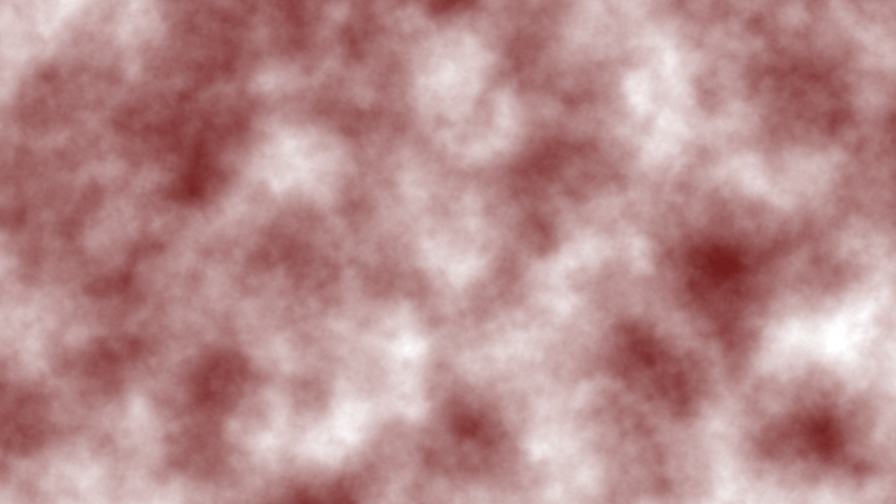
Reproduce this texture procedurally as a Shadertoy shader.

```glsl
// Soft marbled clouds in dark red and pale pink.
// Fractal value noise, each octave turned to hide the lattice,
// drives a straight blend from deep red to white.

float hash(vec2 cell) {
    vec3 p = fract(cell.xyx * vec3(0.1031, 0.1030, 0.0973));
    p += dot(p, p.yzx + 33.33);
    return fract((p.x + p.y) * p.z);
}

float valueNoise(vec2 p) {
    vec2 cell = floor(p);
    vec2 f = fract(p);
    vec2 blend = f * f * (3.0 - 2.0 * f);
    float bottom = mix(hash(cell), hash(cell + vec2(1, 0)), blend.x);
    float top = mix(hash(cell + vec2(0, 1)), hash(cell + vec2(1, 1)), blend.x);
    return mix(bottom, top, blend.y);
}

// Sum of octaves centred on zero
float cloud(vec2 p) {
    const mat2 turnAndDouble = mat2(1.6, 1.2, -1.2, 1.6);
    float sum = 0.0;
    float amplitude = 0.5;
    for (int octave = 0; octave < 6; octave++) {
        sum += amplitude * (valueNoise(p) - 0.5);
        p = turnAndDouble * p + vec2(17.3, 9.1);
        amplitude *= 0.52;
    }
    return sum;
}

void mainImage(out vec4 fragColor, in vec2 fragCoord) {
    vec2 uv = fragCoord / iResolution.y;

    // Contrast and mean brightness of the clouds
    float paleness = 0.43 + 1.55 * cloud(uv * 5.8 + vec2(23.7, 41.2));

    // Deep red to white
    vec3 deepRed = vec3(0.5, 0.2, 0.2);
    vec3 color = mix(deepRed, vec3(1.0), clamp(paleness, -0.1, 1.0));
    fragColor = vec4(color, 1.0);
}
```
